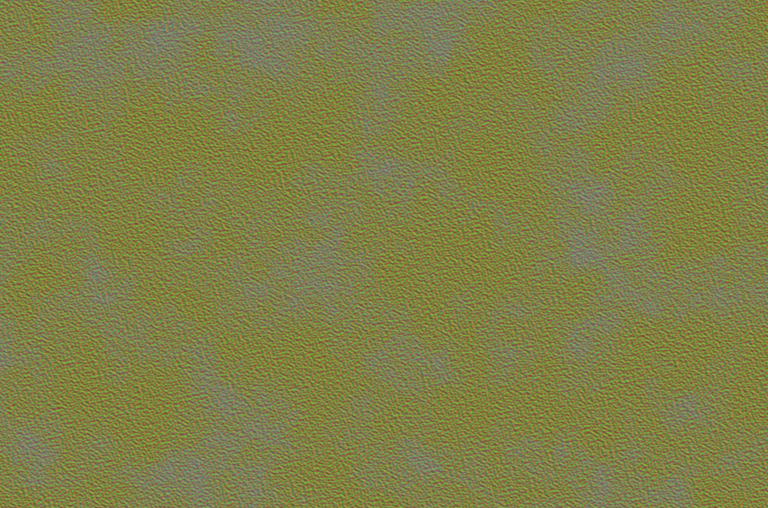
A WebGL 1 fragment shader for this texture:

```glsl
precision highp float;
// Fine wrinkled olive relief, tinted by surface slope, with faint blue-grey clouds.

uniform vec2 u_resolution;

// Relief grain, in cells per canvas height
const float GRAIN_CELLS = 212.0;
const float GRAIN_STRETCH = 1.2;
const float GRAIN_TILT = 0.2;
const float COARSE_SCALE = 0.59;
const float COARSE_WEIGHT = 0.4;
const float SLOPE_STEP = 0.25;

// Red follows the horizontal slope, green the vertical one
const vec2 SLOPE_TINT = vec2(0.13, 0.15);
const vec3 OLIVE = vec3(0.506, 0.503, 0.235);
const vec3 BLUE_GREY = vec3(0.485, 0.495, 0.425);

// Large soft clouds with ragged edges
const float CLOUD_CELLS = 4.4;
const float CLOUD_ROUGHNESS = 0.74;
const float CLOUD_GRAIN = 0.75;
const float CLOUD_LOW = -0.4;
const float CLOUD_HIGH = 1.0;

const float TAU = 6.2831853;

float hash(vec2 p) {
  vec3 q = fract(vec3(p.xyx) * 0.1031);
  q += dot(q, q.yzx + 33.33);
  return fract((q.x + q.y) * q.z);
}

float cornerRamp(vec2 cell, vec2 offset) {
  float angle = TAU * hash(cell);
  return dot(vec2(cos(angle), sin(angle)), offset);
}

float gradientNoise(vec2 p) {
  vec2 cell = floor(p);
  vec2 f = p - cell;
  vec2 w = f * f * f * (f * (f * 6.0 - 15.0) + 10.0);
  vec2 e = vec2(1.0, 0.0);
  float low = mix(cornerRamp(cell, f), cornerRamp(cell + e, f - e), w.x);
  float high = mix(cornerRamp(cell + e.yx, f - e.yx),
                   cornerRamp(cell + e.xx, f - e.xx), w.x);
  return mix(low, high, w.y);
}

// Wrinkled height: cells drawn out along a gently rising direction
float reliefHeight(vec2 p) {
  float c = cos(GRAIN_TILT);
  float s = sin(GRAIN_TILT);
  vec2 q = vec2((c * p.x + s * p.y) / GRAIN_STRETCH, c * p.y - s * p.x) + 211.0;
  return gradientNoise(q) + COARSE_WEIGHT * gradientNoise(q * COARSE_SCALE + 57.3);
}

float cloudNoise(vec2 p) {
  float sum = 0.0;
  float weight = 0.85;
  for (int i = 0; i < 6; i++) {
    sum += weight * gradientNoise(p);
    p = p * 2.07 + 19.7;
    weight *= CLOUD_ROUGHNESS;
  }
  return sum;
}

void main() {
  vec2 uv = gl_FragCoord.xy / u_resolution.y;
  vec2 p = uv * GRAIN_CELLS;

  // Slope of the relief by central differences, softly limited
  vec2 d = vec2(SLOPE_STEP, 0.0);
  vec2 slope = vec2(reliefHeight(p + d) - reliefHeight(p - d),
                    reliefHeight(p + d.yx) - reliefHeight(p - d.yx));
  slope /= 2.0 * SLOPE_STEP;
  slope /= sqrt(1.0 + 0.15 * dot(slope, slope));

  // Clouds broken up by the grain
  float cloud = cloudNoise(uv * CLOUD_CELLS + 31.4);
  cloud += CLOUD_GRAIN * reliefHeight(p + 83.0);
  float cloudMask = smoothstep(CLOUD_LOW, CLOUD_HIGH, cloud);

  vec3 color = mix(OLIVE, BLUE_GREY, cloudMask);
  color.rg += SLOPE_TINT * slope * mix(1.1, 0.8, cloudMask);
  gl_FragColor = vec4(clamp(color, 0.0, 1.0), 1.0);
}
```
